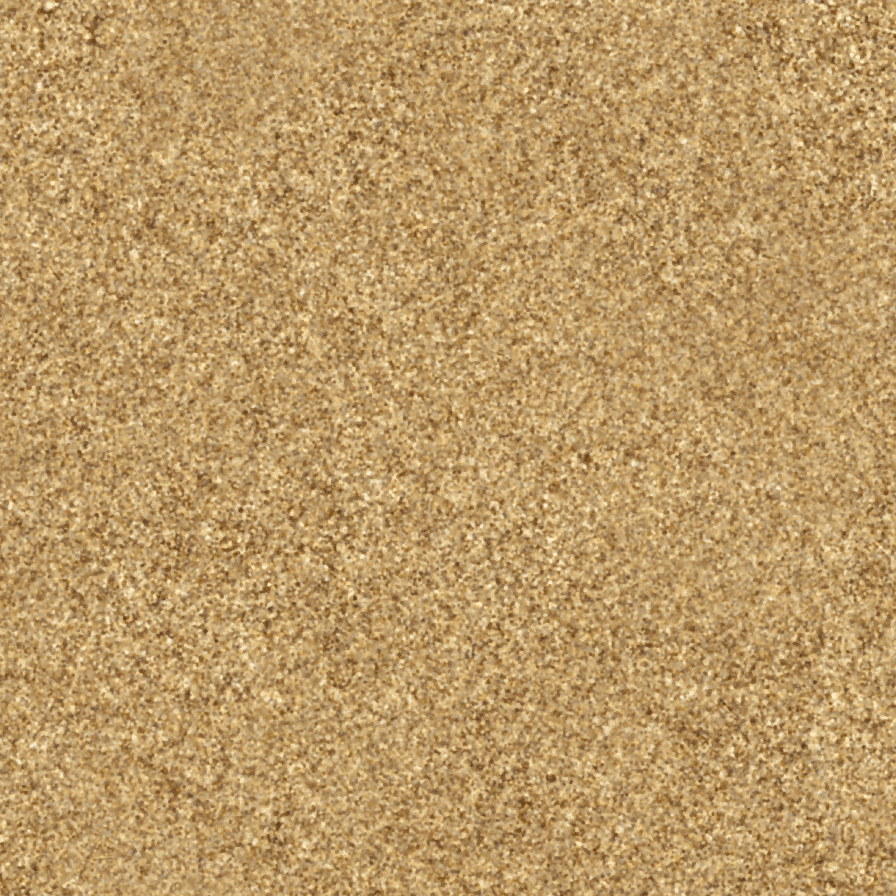
Write a three.js fragment shader that draws this texture.

```glsl
// Fine golden sand with mottled grain, pale and dark specks and a few tiny twigs.
varying vec2 vUv;

const vec3 DEEP_BROWN = vec3(0.40, 0.26, 0.12);
const vec3 BROWN      = vec3(0.55, 0.40, 0.22);
const vec3 TAN        = vec3(0.64, 0.49, 0.30);
const vec3 OCHRE      = vec3(0.70, 0.56, 0.35);
const vec3 SAND       = vec3(0.75, 0.62, 0.42);
const vec3 GOLD       = vec3(0.82, 0.69, 0.47);
const vec3 CREAM      = vec3(0.89, 0.78, 0.57);
const vec3 QUARTZ     = vec3(0.98, 0.92, 0.77);
const vec3 WARM_SHIFT = vec3(0.011, -0.002, -0.025);
const int TWIG_COUNT  = 7;

vec3 hash3(vec2 p) {
  vec3 q = fract(p.xyx * vec3(0.1031, 0.1030, 0.0973));
  q += dot(q, q.yxz + 33.33);
  return fract((q.xxy + q.yzz) * q.zyx);
}

// Soft cells around jittered points: x is tone, y is hue, both of unit variance.
vec2 grains(vec2 p, float sharpness, float seed) {
  vec2 cell = floor(p);
  vec2 sum = vec2(0.0);
  float power = 0.0;
  for (int j = -1; j <= 1; j++) {
    for (int i = -1; i <= 1; i++) {
      vec2 id = cell + vec2(float(i), float(j));
      vec3 place = hash3(id + seed);
      vec3 look = hash3(id + seed + 57.3);
      vec2 d = id + place.xy - p;
      float w = exp(-sharpness * dot(d, d));
      vec2 value = vec2(look.x + look.y - 1.0, look.z + place.z - 1.0) * 2.45;
      sum += w * value;
      power += w * w;
    }
  }
  return sum * inversesqrt(power);
}

vec3 blend(vec3 base, vec3 next, float lo, float hi, float tone) {
  return mix(base, next, clamp((tone - lo) / (hi - lo), 0.0, 1.0));
}

// Colour ramp whose stops follow the share of each sand colour.
vec3 sandColor(float tone) {
  vec3 c = blend(DEEP_BROWN, BROWN, -3.2, -1.88, tone);
  c = blend(c, TAN, -1.88, -1.08, tone);
  c = blend(c, OCHRE, -1.08, -0.48, tone);
  c = blend(c, SAND, -0.48, 0.11, tone);
  c = blend(c, GOLD, 0.11, 0.82, tone);
  c = blend(c, CREAM, 0.82, 1.7, tone);
  return blend(c, QUARTZ, 1.7, 2.9, tone);
}

// Sparse round specks, one possible in each cell of a coarse grid.
float specks(vec2 uv, float cells, float chance, float radius, float seed) {
  vec2 p = uv * cells;
  vec2 id = floor(p);
  vec3 place = hash3(id + seed);
  float present = step(hash3(id + seed + 19.7).x, chance);
  vec2 d = (p - id - mix(vec2(0.25), vec2(0.75), place.xy)) / cells;
  float r = radius * mix(0.6, 1.2, place.z);
  return present * (1.0 - smoothstep(r * 0.4, r * 1.3, length(d)));
}

float segment(vec2 p, vec2 dir, float halfLength, float width) {
  vec2 d = p - dir * clamp(dot(p, dir), -halfLength, halfLength);
  return 1.0 - smoothstep(width * 0.4, width * 1.4, length(d));
}

// Pale slivers, each with a thin shadow below; returned as a tone offset.
float twigs(vec2 uv) {
  float tone = 0.0;
  for (int i = 0; i < TWIG_COUNT; i++) {
    vec3 place = hash3(vec2(float(i) * 7.0 + 3.0, 41.0));
    vec3 shape = hash3(vec2(float(i) * 5.0 + 9.0, 83.0));
    float angle = mix(-1.1, 0.2, shape.x);
    vec2 dir = vec2(cos(angle), sin(angle));
    vec2 p = uv - place.xy;
    p += vec2(-dir.y, dir.x) * dot(p, p) * 4.0;
    float halfLength = mix(0.005, 0.015, shape.y);
    float light = segment(p, dir, halfLength, 0.0013);
    float shadow = segment(p + vec2(0.001, 0.0024), dir, halfLength, 0.0015);
    tone += light * 0.7 - shadow * 0.9;
  }
  return tone;
}

void main() {
  // Grain tone from single grains up to broad drifts
  vec2 fine = grains(vUv * 325.0, 3.6, 0.0);
  vec2 medium = grains(vUv * 190.0, 3.5, 311.0);
  vec2 clump = grains(vUv * 60.0, 3.5, 523.0);
  vec2 drift = grains(vUv * 9.0, 3.0, 717.0);
  float contrast = clamp(1.0 + 0.08 * drift.y + 0.06 * clump.y, 0.75, 1.25);
  float tone = (fine.x * 0.84 + medium.x * 0.42) * contrast;
  tone += clump.x * 0.12 + drift.x * 0.07;

  // Stray marks
  tone += specks(vUv, 46.0, 0.03, 0.0022, 131.0) * 1.7;
  tone -= specks(vUv, 22.0, 0.04, 0.0045, 229.0) * 1.5;
  tone += twigs(vUv);

  // Colour with warm and cool grains
  float warmth = fine.y * 0.8 + medium.y * 0.4;
  gl_FragColor = vec4(sandColor(tone) + WARM_SHIFT * warmth, 1.0);
}
```
